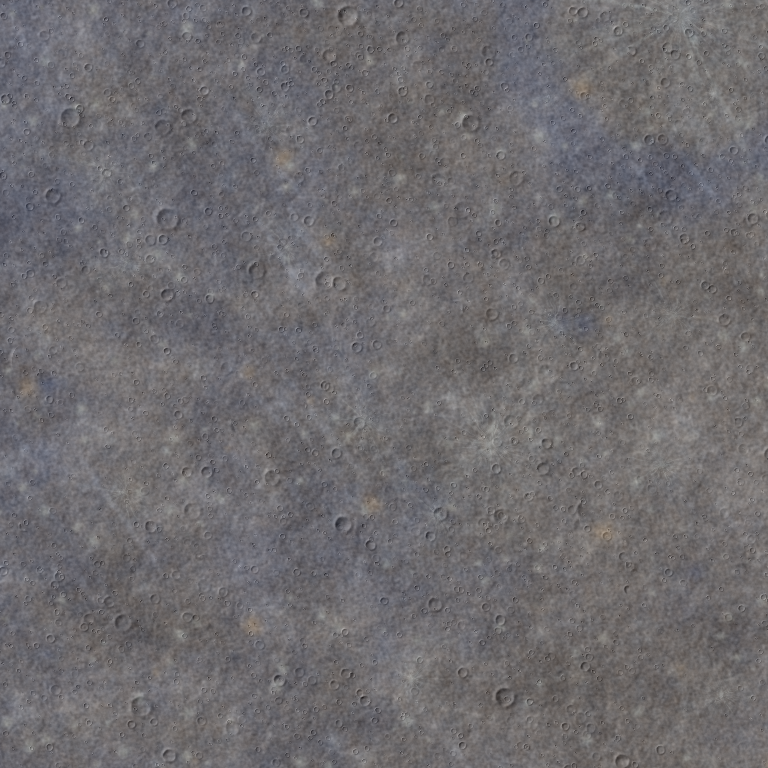
This texture is drawn by a three.js fragment shader. Its source:

```glsl
// Draws a grey cratered planet surface with hazy ray bursts, tan and blue stains and rough grain.
varying vec2 vUv;

vec2 hash2(vec2 p) {
  p = vec2(dot(p, vec2(127.1, 311.7)), dot(p, vec2(269.5, 183.3)));
  return fract(sin(p) * 43758.55);
}

// Gradient noise, roughly -0.6 to 0.6
float noise(vec2 p) {
  vec2 i = floor(p), f = fract(p), e = vec2(0.0, 1.0);
  vec2 u = f * f * f * (f * (f * 6.0 - 15.0) + 10.0);
  float a = dot(hash2(i) * 2.0 - 1.0, f);
  float b = dot(hash2(i + e.yx) * 2.0 - 1.0, f - e.yx);
  float c = dot(hash2(i + e) * 2.0 - 1.0, f - e);
  float d = dot(hash2(i + 1.0) * 2.0 - 1.0, f - 1.0);
  return mix(mix(a, b, u.x), mix(c, d, u.x), u.y);
}

float fbm(vec2 p) {
  float sum = 0.0, amp = 0.6;
  for (int i = 0; i < 4; i++) {
    sum += amp * noise(p);
    p = mat2(1.6, 1.2, -1.2, 1.6) * p + 7.3;
    amp *= 0.6;
  }
  return sum;
}

// Side-lit bowls with raised rims, one candidate per grid cell
float craters(vec2 p, float cells, float chance) {
  vec2 g = p * cells, cell = floor(g);
  float shade = 0.0;
  for (float k = 0.5; k < 9.0; k++) {
    vec2 id = cell + floor(vec2(mod(k, 3.0), k / 3.0)) - 1.0;
    vec2 kind = hash2(id + cells);
    vec2 q = g - id - hash2(id + 3.7 * cells);
    float d = length(q) / mix(0.11, 0.28, kind.y * kind.y);
    float inner = smoothstep(0.2, 0.8, d) * (1.0 - smoothstep(0.8, 1.05, d));
    float outer = smoothstep(0.8, 1.1, d) * (1.0 - smoothstep(1.1, 1.5, d));
    float facing = dot(q / max(length(q), 0.001), vec2(0.8, -0.6));
    float lit = facing * (inner - 0.7 * outer) - 0.25 * inner;
    shade += lit * step(kind.x, chance) * mix(0.2, 1.0, hash2(id + 9.1).x);
  }
  return shade;
}

// Soft stains, one candidate per grid cell
float stains(vec2 p, float cells, float chance, float size) {
  vec2 g = p * cells, cell = floor(g);
  float mask = 0.0;
  for (float k = 0.5; k < 9.0; k++) {
    vec2 id = cell + floor(vec2(mod(k, 3.0), k / 3.0)) - 1.0;
    vec2 kind = hash2(id + cells * 1.7);
    float d = length(g - id - hash2(id + 5.3)) / (size * mix(0.35, 1.0, kind.y));
    mask = max(mask, step(kind.x, chance) * mix(0.4, 1.0, kind.y) * exp(-2.5 * d * d));
  }
  return mask;
}

// Lopsided haze, uneven short streaks, a few long rays and a small bright core
float rayBurst(vec2 q, float reach, float seed) {
  float d = length(q) / reach;
  vec2 dir = q / max(length(q), 0.0001);
  float streak = smoothstep(-0.1, 0.5, noise(dir * 5.0 + seed + 0.4 * d));
  streak += 0.8 * smoothstep(-0.1, 0.5, noise(dir * 14.0 + seed + 0.6 * d));
  float haze = (0.3 + 0.8 * streak) * (0.85 + 0.8 * noise(dir * 0.9 + seed)) * exp(-1.7 * d);
  float longRays = smoothstep(0.15, 0.5, noise(dir * 8.0 + seed + 9.0)) * exp(-0.8 * d);
  return haze + 0.5 * longRays + 0.7 * exp(-90.0 * d * d);
}

float scatteredBursts(vec2 p) {
  float sum = 0.0;
  for (float k = 0.5; k < 9.0; k++) {
    vec2 id = floor(p * 4.0) + floor(vec2(mod(k, 3.0), k / 3.0)) - 1.0;
    vec2 kind = hash2(id + 21.0);
    vec2 center = (id + 0.1 + 0.8 * hash2(id + 33.0)) / 4.0;
    sum += step(kind.x, 0.75) * rayBurst(p - center, mix(0.02, 0.06, kind.y), kind.x * 40.0);
  }
  return sum;
}

void main() {
  vec2 p = vUv;
  vec2 ripple = vec2(fbm(p * 60.0), fbm(p * 60.0 + 19.0));
  vec2 warped = p + 0.006 * ripple;
  vec2 corner = warped - vec2(0.885, 0.98);

  // Warm and cool plains, mixed at several scales
  float cool = 0.42 + 0.8 * fbm(p * 3.0 + 4.0) + 0.6 * fbm(p * 13.0) + 0.6 * (0.45 - p.x) + 0.2 * (p.y - 0.5);
  cool += 0.6 * exp(-pow((length(corner) - 0.21) / 0.04, 2.0));
  vec3 color = mix(vec3(0.432, 0.413, 0.407), vec3(0.385, 0.39, 0.438), smoothstep(0.0, 1.0, cool));
  color += 0.13 * fbm(p * 4.0 + 11.0) + 0.12 * fbm(p * 14.0 + 40.0);

  // Pale mottling and long oblique streaks
  float mottle = smoothstep(0.0, 0.6, fbm(p * 22.0 + 2.0));
  vec2 along = vec2(dot(p, vec2(0.6, -0.8)), dot(p, vec2(0.8, 0.6)));
  float streaks = smoothstep(0.0, 0.5, noise(along * vec2(5.0, 60.0) + fbm(p * 9.0)));
  streaks *= smoothstep(-0.1, 0.4, noise(p * 4.0 + 8.0));
  color += vec3(0.1, 0.106, 0.102) * mottle + vec3(0.06, 0.068, 0.078) * streaks;

  // Tan, blue and pale stains
  color = mix(color, vec3(0.62, 0.54, 0.45), 0.65 * stains(warped, 8.0, 0.25, 0.18));
  color = mix(color, vec3(0.28, 0.31, 0.42), 0.5 * stains(warped + 0.4, 7.0, 0.2, 0.18));
  color = mix(color, vec3(0.64, 0.65, 0.63), 0.6 * stains(warped, 27.0, 0.3, 0.33));

  // Ray bursts, broken up by ground texture
  float rays = 0.8 * scatteredBursts(warped) + rayBurst(warped - vec2(0.64, 0.42), 0.1, 3.0);
  rays = (rays + 1.1 * rayBurst(corner, 0.17, 15.0)) * (0.85 + 1.2 * fbm(p * 40.0));
  color = mix(color, vec3(0.67, 0.69, 0.68), 0.65 * (1.0 - exp(-1.2 * max(rays, 0.0))));

  // Crater relief, embossed rough ground and grain
  vec2 worn = p + 0.002 * ripple;
  float crowd = 0.35 + 0.7 * noise(p * 5.0 + 31.0) + 0.2 * (p.y - 0.5);
  float relief = craters(worn, 19.0, crowd - 0.1) + craters(worn, 40.0, crowd) + craters(worn, 76.0, crowd + 0.15);
  float rough = fbm(p * 55.0 + vec2(0.16, -0.12)) - fbm(p * 55.0);
  float grain = noise(mat2(0.8, 0.6, -0.6, 0.8) * p * 190.0) + 0.6 * noise(along * 250.0 + 3.0);
  color += 0.16 * relief + 0.17 * rough + 0.09 * fbm(p * 80.0) + 0.08 * grain;
  color += vec3(0.03, 0.0, -0.03) * fbm(p * 45.0 + 6.0);
  gl_FragColor = vec4(clamp(color, 0.0, 1.0), 1.0);
}
```
